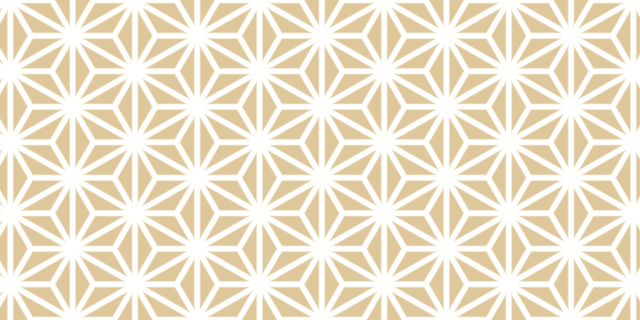
Write a Shadertoy shader that draws this pattern.

```glsl
// Hemp-leaf lattice: white twelve-spoked stars on tan, in staggered columns.
// Each point is moved into the hexagonal cell of its nearest star, where the
// linework is simply the six lines that cross at the star's centre.

const vec3  TAN_GROUND   = vec3(0.868, 0.780, 0.608);
const vec3  WHITE_LINE   = vec3(1.0, 1.0, 0.995);
const float STAR_SPACING = 0.2219;              // vertical, in canvas heights
const float COLUMN_STEP  = 0.1947;              // horizontal, between columns
const vec2  STAR_ORIGIN  = vec2(0.0058, -0.0555); // one star, from canvas centre
const float HALF_WIDTH   = 0.0091;              // half the line width
const float EDGE_SOFT    = 0.0036;              // half the soft edge
const float PI           = 3.14159265;

// Offset from the nearest star of a regular triangular lattice
vec2 nearestStar(vec2 p) {
    vec2 cell = STAR_SPACING * vec2(sqrt(3.0), 1.0);
    vec2 even = p - cell * floor(p / cell + 0.5);
    vec2 odd  = p - cell * (floor(p / cell) + 0.5);
    return dot(even, even) < dot(odd, odd) ? even : odd;
}

// Distance to the closest of six lines set 30 degrees apart
float spokeDistance(vec2 p) {
    float d = 1e3;
    for (int i = 0; i < 6; i++) {
        float angle = float(i) * PI / 6.0;
        d = min(d, abs(dot(p, vec2(cos(angle), sin(angle)))));
    }
    return d;
}

void mainImage(out vec4 fragColor, in vec2 fragCoord) {
    vec2 p = (fragCoord - 0.5 * iResolution.xy) / iResolution.y - STAR_ORIGIN;

    // Undo the slight horizontal stretch so the triangles are equilateral
    p.x *= STAR_SPACING * sqrt(0.75) / COLUMN_STEP;

    float d = spokeDistance(nearestStar(p));
    float soft = max(EDGE_SOFT, 0.75 / iResolution.y);
    float ground = smoothstep(HALF_WIDTH - soft, HALF_WIDTH + soft, d);

    fragColor = vec4(mix(WHITE_LINE, TAN_GROUND, ground), 1.0);
}
```
